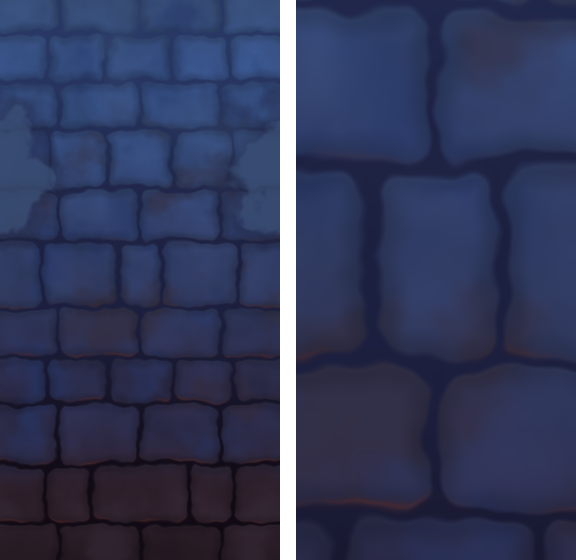
Left, the full canvas; right, a detail of the centre.
Give the GLSL for this texture, as a WebGL 2 fragment shader.

```glsl
#version 300 es
precision highp float;
// Old wall of eleven uneven brick courses, fading from misty blue to dark brown.
// Each brick is a rounded box between noise-warped course edges and joints;
// gradient noise adds stains, drifting smoke and a warm glow on lower rims.

uniform vec2 u_resolution;
out vec4 fragColor;

// Lengths are in canvas widths; depth runs from 0 at the top to WALL_DEPTH.
const float WALL_DEPTH = 2.0;
const float TOP_EDGE = -0.06;
const float BOTTOM_EDGE = 2.08;
const float COURSE_EDGES[10] = float[10](
  0.122, 0.292, 0.464, 0.677, 0.862, 1.099, 1.279, 1.440, 1.661, 1.870);

// Joint positions across a course; the repeated last value means three joints.
const vec4 WIDE_JOINTS = vec4(0.208, 0.500, 0.788, 0.788);
const vec4 EVEN_JOINTS = vec4(0.174, 0.383, 0.618, 0.826);
const vec4 NARROW_MIDDLE = vec4(0.148, 0.427, 0.576, 0.849);
const vec4 BROAD_MIDDLE = vec4(0.167, 0.323, 0.680, 0.828);

const float MORTAR_HALF = 0.0075;
const float CORNER_RADIUS = 0.026;
const float EDGE_SOFTNESS = 0.004;
const float WOBBLE_COARSE = 0.022;
const float WOBBLE_FINE = 0.010;

const vec3 BLUE_TOP = vec3(0.22, 0.31, 0.48);
const vec3 BLUE_BRIGHT = vec3(0.21, 0.31, 0.51);
const vec3 BLUE_MIDDLE = vec3(0.19, 0.235, 0.39);
const vec3 VIOLET_LOW = vec3(0.17, 0.17, 0.29);
const vec3 BROWN_LOW = vec3(0.18, 0.125, 0.17);
const vec3 BROWN_BASE = vec3(0.145, 0.10, 0.135);
const vec3 MORTAR_TOP = vec3(0.155, 0.215, 0.39);
const vec3 MORTAR_MIDDLE = vec3(0.11, 0.125, 0.25);
const vec3 MORTAR_BASE = vec3(0.065, 0.04, 0.08);
const vec3 STAIN_WARM = vec3(0.21, 0.165, 0.22);
const vec3 STAIN_BLUE = vec3(0.15, 0.22, 0.43);
const vec3 SMOKE_LIGHT = vec3(0.235, 0.32, 0.47);
const vec3 SMOKE_DARK = vec3(0.13, 0.14, 0.25);
const vec3 RIM_GLOW = vec3(0.36, 0.16, 0.14);

float hash(vec2 p) {
  vec3 q = fract(p.xyx * vec3(0.1031, 0.1030, 0.0973));
  q += dot(q, q.yzx + 33.33);
  return fract((q.x + q.y) * q.z);
}

float cornerSlope(vec2 cell, vec2 offset, float period) {
  float angle = 6.2832 * hash(vec2(mod(cell.x, period), cell.y) + period * 1.7 + 40.0);
  return dot(vec2(cos(angle), sin(angle)), offset);
}

// Gradient noise that wraps across the canvas when frequency is whole.
float noise(vec2 p, float frequency) {
  vec2 q = p * frequency, cell = floor(q), f = q - cell;
  vec2 w = f * f * f * (f * (f * 6.0 - 15.0) + 10.0);
  vec2 e = vec2(1.0, 0.0);
  return mix(
    mix(cornerSlope(cell, f, frequency), cornerSlope(cell + e, f - e, frequency), w.x),
    mix(cornerSlope(cell + e.yx, f - e.yx, frequency),
        cornerSlope(cell + 1.0, f - 1.0, frequency), w.x), w.y);
}

float fbm(vec2 p, float frequency) {
  float sum = 0.0, amplitude = 1.0;
  for (int i = 0; i < 4; i++) {
    sum += amplitude * noise(p, frequency);
    frequency *= 2.0;
    amplitude *= 0.5;
  }
  return sum;
}

float roundedBox(vec2 p, vec2 halfSize, float radius) {
  vec2 q = abs(p) - halfSize + radius;
  return length(max(q, 0.0)) + min(max(q.x, q.y), 0.0) - radius;
}

vec3 wallColor(float depth) {
  vec3 c = mix(BLUE_TOP, BLUE_BRIGHT, smoothstep(0.0, 0.22, depth));
  c = mix(c, BLUE_MIDDLE, smoothstep(0.35, 1.0, depth));
  c = mix(c, VIOLET_LOW, smoothstep(0.95, 1.4, depth));
  c = mix(c, BROWN_LOW, smoothstep(1.5, 1.75, depth));
  return mix(c, BROWN_BASE, smoothstep(1.8, 2.0, depth));
}

void main() {
  vec2 uv = gl_FragCoord.xy / u_resolution;
  vec2 p = vec2(uv.x, (1.0 - uv.y) * WALL_DEPTH);
  float depth = p.y;

  // Hand-laid wobble of every edge
  vec2 q = p + WOBBLE_COARSE * vec2(noise(p, 9.0), noise(p + 3.0, 7.0))
             + WOBBLE_FINE * vec2(noise(p, 26.0), noise(p + 5.0, 24.0));

  // Course, then the joints on either side
  int course = 0;
  float top = TOP_EDGE, bottom = BOTTOM_EDGE;
  for (int i = 0; i < 10; i++) {
    if (q.y > COURSE_EDGES[i]) { top = COURSE_EDGES[i]; course = i + 1; }
    else bottom = min(bottom, COURSE_EDGES[i]);
  }
  vec4 joints = course % 2 == 0 ? WIDE_JOINTS : course == 5 ? NARROW_MIDDLE
              : course == 9 ? BROAD_MIDDLE : EVEN_JOINTS;
  float left = joints.w - 1.0, right = joints.x + 1.0;
  for (int i = 0; i < 4; i++) {
    if (q.x > joints[i]) left = joints[i];
    else right = min(right, joints[i]);
  }

  // Brick shape
  vec2 size = vec2(right - left, bottom - top);
  vec2 local = q - vec2(left + right, top + bottom) * 0.5;
  float gap = MORTAR_HALF * (1.0 + 0.7 * noise(p, 13.0));
  float d = roundedBox(local, size * 0.5 - gap, CORNER_RADIUS);
  float soft = EDGE_SOFTNESS + 0.5 / u_resolution.x;
  float brick = 1.0 - smoothstep(-soft, soft, d);

  // Stained brick faces
  float tone = hash(vec2(fract(left) * 91.0, float(course) + 7.0)) - 0.5;
  float stain = fbm(p + 11.0, 4.0);
  vec3 face = wallColor(depth) * (1.0 + 0.08 * tone + 0.12 * fbm(p, 6.0));
  face = mix(face, STAIN_WARM, 0.5 * smoothstep(0.05, 0.55, stain) * smoothstep(0.25, 0.6, depth));
  face = mix(face, STAIN_BLUE, 0.5 * smoothstep(0.05, 0.6, -stain) * smoothstep(1.8, 1.5, depth));
  face *= 1.0 - 0.16 * smoothstep(-0.035, 0.0, d);

  // Mortar and lit rims
  vec3 mortar = mix(MORTAR_TOP, MORTAR_MIDDLE, smoothstep(0.1, 1.0, depth));
  mortar = mix(mortar, MORTAR_BASE, smoothstep(1.0, 1.8, depth));
  vec3 color = mix(mortar, face, brick);
  float rim = exp(-abs(d + 0.003) / 0.004);
  float below = smoothstep(0.3, 0.48, local.y / size.y);
  float patchy = smoothstep(-0.3, 0.35, noise(p + 2.0, 8.0));
  color = mix(color, RIM_GLOW, 0.6 * rim * below * patchy * smoothstep(0.55, 1.25, depth));
  color += 0.018 * rim * smoothstep(-0.3, -0.48, local.y / size.y);

  // Smoke curling in from both sides, with a shadow around it
  float side = min(p.x, 1.0 - p.x);
  float puff = length(vec2(side / 0.17, (depth - 0.62) / 0.21))
             + 0.7 * fbm(p + 4.0, 7.0) + 0.25 * abs(noise(p, 18.0));
  color = mix(color, SMOKE_DARK, 0.4 * smoothstep(1.7, 1.0, puff));
  color = mix(color, SMOKE_LIGHT, 0.7 * smoothstep(1.08, 0.75, puff));
  float haze = smoothstep(0.0, 0.7, fbm(p + 8.0, 3.0)) * smoothstep(1.1, 0.3, depth);
  color = mix(color, SMOKE_LIGHT, 0.3 * haze);

  fragColor = vec4(color, 1.0);
}
```
